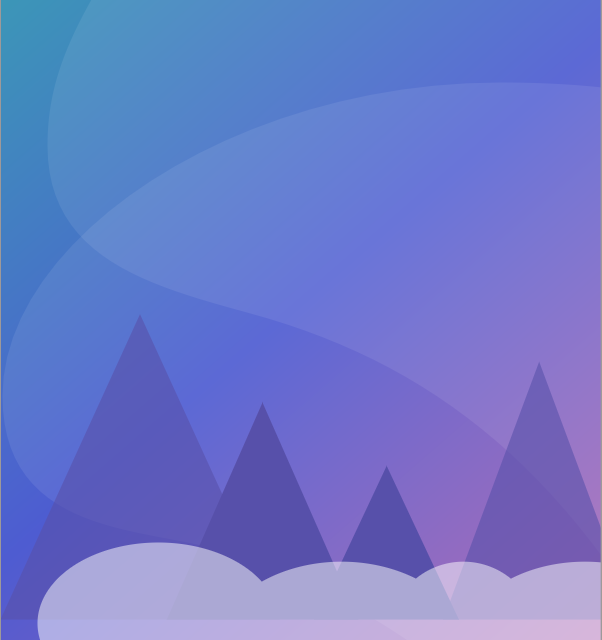
Reproduce this background procedurally as a Shadertoy shader.

```glsl
#define HEIGHT 768.0
#define WIDTH 722.0
#define GROUND 743.5
#define SWOOSH_ALPHA 0.08
#define CLOUD_ALPHA 0.5
#define CURVE_STEPS 24
#define TEAL vec3(0.235, 0.59, 0.72)
#define BLUE vec3(0.305, 0.36, 0.82)
#define PINK vec3(0.66, 0.376, 0.69)
#define MOUNTAIN vec3(0.343, 0.315, 0.665)
#define BORDER vec3(0.62, 0.60, 0.60)

// Apex x, apex y, half width per unit of height, opacity
const vec4 peaks[4] = vec4[4](
    vec4(168, 377, 0.457, 0.6), vec4(315, 483, 0.441, 1.0),
    vec4(464, 559, 0.470, 1.0), vec4(647, 434, 0.372, 0.6));

// Centre and radii of the cloud puffs
const vec4 puffs[4] = vec4[4](
    vec4(190, 748, 145, 97), vec4(410, 794, 160, 120),
    vec4(556, 764, 90, 90), vec4(702, 779, 150, 105));

float coverage(float dist, float pixel) {
    return clamp(0.5 - dist / pixel, 0.0, 1.0);
}

vec2 bezier(vec2 a, vec2 b, vec2 c, vec2 d, float t) {
    vec2 ab = mix(a, b, t), bc = mix(b, c, t), cd = mix(c, d, t);
    return mix(mix(ab, bc, t), mix(bc, cd, t), t);
}

// Updates the nearest distance and flips the side at each crossing to the left
void traceCurve(vec2 p, vec2 a, vec2 b, vec2 c, vec2 d,
                inout float dist, inout float side) {
    vec2 u = a;
    for (int i = 1; i <= CURVE_STEPS; i++) {
        vec2 v = bezier(a, b, c, d, float(i) / float(CURVE_STEPS));
        vec2 e = v - u, w = p - u;
        dist = min(dist, length(w - e * clamp(dot(w, e) / dot(e, e), 0.0, 1.0)));
        if ((u.y > p.y) != (v.y > p.y) && u.x + e.x * w.y / e.y < p.x) side = -side;
        u = v;
    }
}

float upperSwoosh(vec2 p) {
    float dist = 1e5, side = 1.0;
    traceCurve(p, vec2(140, -50), vec2(75, 50), vec2(57, 110), vec2(57, 175), dist, side);
    traceCurve(p, vec2(57, 175), vec2(57, 310), vec2(180, 343), vec2(300, 376), dist, side);
    traceCurve(p, vec2(300, 376), vec2(480, 425), vec2(620, 520), vec2(740, 692), dist, side);
    // Beyond the last curve everything lies outside
    return p.y > 692.0 ? dist : dist * side;
}

float lowerSwoosh(vec2 p) {
    float dist = 1e5, side = 1.0;
    traceCurve(p, vec2(760, 110), vec2(710, 102), vec2(655, 99), vec2(600, 99), dist, side);
    traceCurve(p, vec2(600, 99), vec2(280, 99), vec2(3, 288), vec2(3, 475), dist, side);
    traceCurve(p, vec2(3, 475), vec2(3, 620), vec2(130, 632), vec2(220, 650), dist, side);
    traceCurve(p, vec2(220, 650), vec2(330, 672), vec2(430, 725), vec2(520, 790), dist, side);
    return dist * side;
}

float peakDistance(vec2 p, vec4 peak) {
    float slant = abs(p.x - peak.x) - peak.z * (p.y - peak.y);
    return max(slant * inversesqrt(1.0 + peak.z * peak.z), p.y - GROUND);
}

float ellipseDistance(vec2 p, vec2 radii) {
    p += 0.001;
    float k = length(p / radii);
    return k * (k - 1.0) / length(p / (radii * radii));
}

void mainImage(out vec4 fragColor, in vec2 fragCoord) {
    // Design space with y pointing down
    float pixel = HEIGHT / iResolution.y;
    vec2 p = vec2(fragCoord.x, iResolution.y - fragCoord.y) * pixel;

    // Diagonal sky gradient
    float sky = dot(p, vec2(0.656, 0.755));
    vec3 color = mix(TEAL, BLUE, clamp(sky / 512.0, 0.0, 1.0));
    color = mix(color, PINK, clamp((sky - 512.0) / 541.0, 0.0, 1.0));

    // Translucent swooshes
    color = mix(color, vec3(1), SWOOSH_ALPHA * coverage(upperSwoosh(p), pixel));
    color = mix(color, vec3(1), SWOOSH_ALPHA * coverage(lowerSwoosh(p), pixel));

    // Mountains and the joined cloud bank
    float cloud = 1e5;
    for (int i = 0; i < 4; i++) {
        float peak = coverage(peakDistance(p, peaks[i]), pixel);
        color = mix(color, MOUNTAIN, peak * peaks[i].w);
        cloud = min(cloud, ellipseDistance(p - puffs[i].xy, puffs[i].zw));
    }
    color = mix(color, vec3(1), CLOUD_ALPHA * coverage(cloud, pixel));

    // Hairline at both sides
    float rim = min(p.x, WIDTH - p.x) - 1.2;
    color = mix(color, BORDER, coverage(rim, pixel));
    fragColor = vec4(color, 1.0);
}
```
